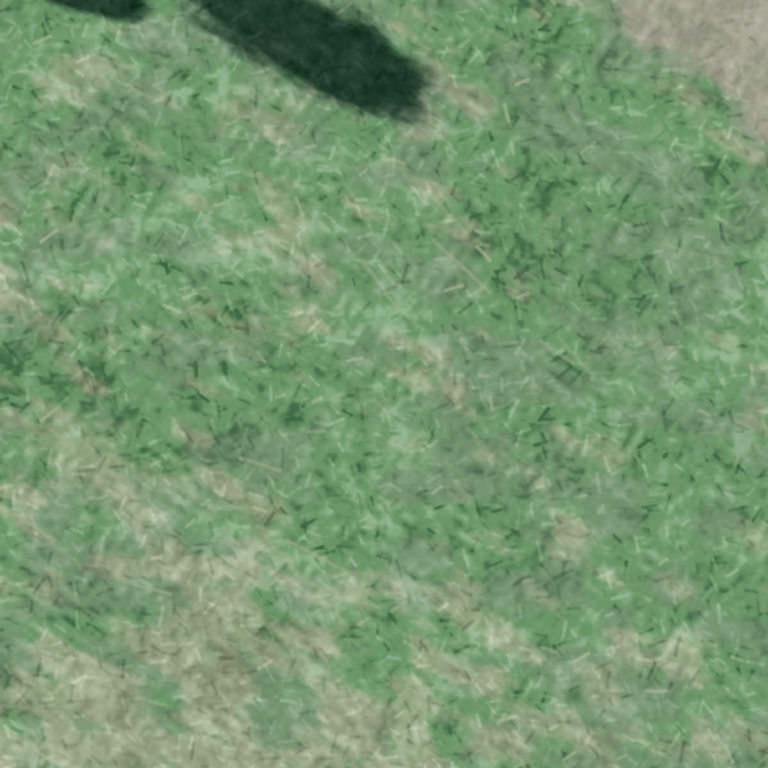
Give the GLSL for this texture, as a WebGL 1 fragment shader.

```glsl
precision highp float;
// Sunlit rough lawn with dry patches, straw, a leafy shadow and a bare path corner.
uniform vec2 u_resolution;

const vec3 DEEP_GREEN = vec3(0.25, 0.41, 0.27);
const vec3 MID_GREEN = vec3(0.415, 0.59, 0.405);
const vec3 LIGHT_GREEN = vec3(0.57, 0.71, 0.56);
const vec3 GREY_GREEN = vec3(0.48, 0.57, 0.46);
const vec3 STRAW = vec3(0.66, 0.68, 0.57);
const vec3 BARE_EARTH = vec3(0.63, 0.62, 0.56);
const vec3 SHADOW = vec3(0.10, 0.21, 0.15);

float hash(vec2 p) {
  vec3 q = fract(p.xyx * 0.1031);
  q += dot(q, q.yzx + 33.33);
  return fract((q.x + q.y) * q.z);
}

float noise(vec2 p) {
  vec2 cell = floor(p), f = fract(p);
  f = f * f * (3.0 - 2.0 * f);
  float low = mix(hash(cell), hash(cell + vec2(1.0, 0.0)), f.x);
  float high = mix(hash(cell + vec2(0.0, 1.0)), hash(cell + 1.0), f.x);
  return mix(low, high, f.y);
}

float fbm(vec2 p) {
  float sum = 0.0, weight = 0.5;
  for (int i = 0; i < 4; i++) {
    sum += weight * noise(p);
    p = mat2(1.6, 1.2, -1.2, 1.6) * p + 17.3;
    weight *= 0.5;
  }
  return sum / 0.9375;
}

// Coordinates along and across a direction
vec2 turn(vec2 p, float angle) {
  float c = cos(angle), s = sin(angle);
  return vec2(c * p.x + s * p.y, c * p.y - s * p.x);
}

// Signed sum of soft strokes, one per cell; size is half length and half width
float strokes(vec2 p, float seed, float lean, float spread, vec2 size, float share) {
  vec2 home = floor(p);
  float sum = 0.0;
  for (int j = -1; j <= 1; j++) {
    for (int i = -1; i <= 1; i++) {
      vec2 cell = home + vec2(float(i), float(j));
      vec2 key = cell + seed;
      vec2 centre = cell + vec2(hash(key + 3.7), hash(key + 11.3));
      vec2 q = turn(p - centre, lean + spread * (hash(key + 23.1) - 0.5));
      q.y += 0.25 * q.x * q.x * (hash(key + 31.9) - 0.5);
      float halfLength = size.x * mix(0.4, 1.0, hash(key + 41.3));
      float d = length(vec2(max(abs(q.x) - halfLength, 0.0), q.y));
      float present = step(hash(key + 53.7), share);
      float shade = 2.0 * hash(key + 67.1) - 1.0;
      sum += present * shade * (1.0 - smoothstep(0.1 * size.y, size.y, d));
    }
  }
  return sum;
}

// Fine mottling, stretched along two wandering directions
float grain(vec2 p) {
  float falling = noise(turn(p, -0.6) * vec2(55.0, 100.0));
  float rising = noise(turn(p, 1.0) * vec2(60.0, 105.0) + 40.0);
  return mix(falling, rising, smoothstep(0.3, 0.7, noise(p * 16.0 + 8.0)));
}

float leafShadow(vec2 p, vec2 centre, float angle, vec2 radii) {
  vec2 q = turn(p - centre, angle);
  float ragged = 0.7 * (fbm(q * vec2(16.0, 38.0) + 5.0) - 0.5);
  return 1.0 - smoothstep(0.72, 1.12, length(q / radii) + ragged);
}

void main() {
  vec2 p = gl_FragCoord.xy / u_resolution;
  float patches = fbm(p * 6.0 + 2.0);
  float clumps = fbm(p * 24.0 + 9.0);

  // Grass tone from clumps, mottling and crossing blades
  float tone = 0.5 + 0.35 * (patches - 0.5) + 0.4 * (clumps - 0.5);
  tone += 0.42 * (grain(p) - 0.5) + 0.2 * (noise(p * 150.0) - 0.5);
  tone += 0.24 * strokes(p * 38.0, 5.0, 0.9, 2.2, vec2(0.45, 0.16), 0.8);
  tone += 0.2 * strokes(p * 58.0, 71.0, -0.5, 1.8, vec2(0.5, 0.22), 0.8);
  vec3 color = mix(DEEP_GREEN, MID_GREEN, smoothstep(0.12, 0.48, tone));
  color = mix(color, LIGHT_GREEN, smoothstep(0.46, 0.86, tone));

  // Faded and dry turf, strongest toward the lower left
  float lowland = 1.0 - smoothstep(0.0, 0.62, p.y + 0.22 * p.x);
  float faded = smoothstep(0.42, 0.68, fbm(p * vec2(15.0, 22.0) + 31.0) + 0.12 * lowland);
  color = mix(color, GREY_GREEN + 0.25 * (tone - 0.5), 0.6 * faded);
  float dry = fbm(turn(p, -0.5) * vec2(14.0, 30.0) + 63.0) + 0.27 * lowland;
  color = mix(color, STRAW + 0.4 * (tone - 0.55), 0.7 * smoothstep(0.57, 0.82, dry));

  // Long straws falling to the right, and small pale flecks
  float straw = strokes(p * 8.0, 17.0, -0.6, 0.7, vec2(0.42, 0.035), 0.6);
  float fleck = strokes(p * 22.0, 137.0, -0.4, 2.4, vec2(0.28, 0.09), 0.4);
  color = mix(color, STRAW, 0.6 * clamp(straw, 0.0, 1.0));
  color = mix(color, STRAW + 0.06, 0.6 * clamp(fleck, 0.0, 1.0));

  // Bare path beyond a ragged diagonal edge
  float beyond = dot(p - vec2(0.79, 1.0), vec2(0.673, 0.741));
  float path = smoothstep(-0.02, 0.03, beyond + 0.09 * (clumps - 0.5));
  color = mix(color, BARE_EARTH + 0.22 * (tone - 0.5), 0.9 * path);

  // Cast shadows at the upper edge
  float shade = leafShadow(p, vec2(0.40, 0.945), -0.48, vec2(0.215, 0.062));
  shade = max(shade, leafShadow(p, vec2(0.12, 1.01), -0.2, vec2(0.08, 0.035)));
  color = mix(color, SHADOW + 0.16 * (tone - 0.5), 0.93 * shade);

  gl_FragColor = vec4(clamp(color, 0.0, 1.0), 1.0);
}
```
